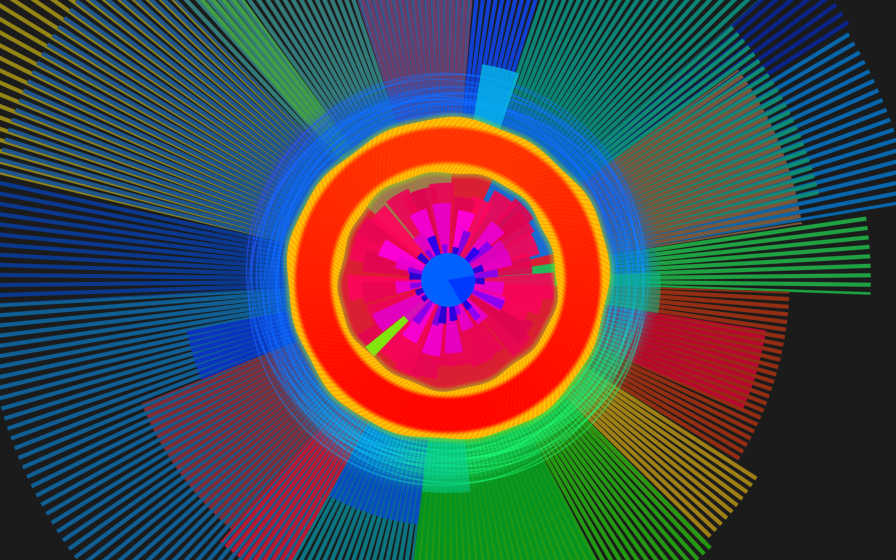
This background is drawn by a Shadertoy shader. Its source:

```glsl
// Radial burst: striped colour fans around a lattice halo, a hot ring and a petalled core.

const float RAY_COUNT = 280.;
const float RAY_HALF_WIDTH = .0037;

float hash(float n) {
  return fract(sin(n * 12.9898) * 43758.5);
}

float below(float value, float limit, float soft) {
  return 1. - smoothstep(limit - soft, limit + soft, value);
}

// Pie slice mask; q = (radius, degrees, edge softness), span in degrees.
float wedge(vec3 q, vec2 span, float reach) {
  float middle = .5 * (span.x + span.y);
  float turn = abs(mod(q.y - middle + 180., 360.) - 180.);
  float side = radians(turn - .5 * (span.y - span.x)) * q.x;
  return below(side, 0., q.z) * below(q.x, reach, q.z);
}

// Thin rays of constant width inside a pie slice.
void fan(inout vec3 col, vec3 q, vec2 span, float reach, float phase, vec3 tint) {
  float cell = abs(fract(q.y / 360. * RAY_COUNT + phase) - .5);
  float ray = below(cell * 6.28318 * q.x / RAY_COUNT, RAY_HALF_WIDTH, q.z);
  col = mix(col, tint, ray * wedge(q, span, reach));
}

// Scattered solid slices of varied length.
void petals(inout vec3 col, vec3 q, int count, vec2 reach, float width, vec3 tint, float seed) {
  for (int i = 0; i < count; i++) {
    float k = float(i) + seed;
    float start = 360. * (float(i) + .8 * hash(k)) / float(count);
    float size = mix(reach.x, reach.y, hash(k + 31.));
    vec3 shade = tint * mix(.86, 1., hash(k + 57.));
    col = mix(col, shade, .92 * wedge(q, vec2(start, start + width), size));
  }
}

void outerFans(inout vec3 col, vec3 q) {
  // Left and upper left
  fan(col, q, vec2(167, 183), .84, 0., vec3(.04, .22, .56));
  fan(col, q, vec2(183, 242), .83, 0., vec3(.06, .37, .58));
  fan(col, q, vec2(134, 167), 1., 0., vec3(.58, .52, .08));
  fan(col, q, vec2(134, 167), .83, .2, vec3(.12, .34, .55));
  // Top
  fan(col, q, vec2(108, 134), 1., 0., vec3(.2, .48, .48));
  fan(col, q, vec2(126, 132), 1., .4, vec3(.25, .62, .28));
  fan(col, q, vec2(85, 108), 1., 0., vec3(.18, .36, .58));
  fan(col, q, vec2(85, 108), .9, .35, vec3(.42, .24, .42));
  fan(col, q, vec2(72, 85), 1., 0., vec3(.06, .25, .82));
  fan(col, q, vec2(42, 72), 1., 0., vec3(.04, .52, .46));
  // Right
  fan(col, q, vec2(9.5, 32), .84, 0., vec3(.03, .4, .68));
  fan(col, q, vec2(32, 42), .85, 0., vec3(.04, .14, .55));
  fan(col, q, vec2(13, 42), .68, .15, vec3(.05, .55, .45));
  fan(col, q, vec2(9, 36), .64, .5, vec3(.46, .34, .24));
  fan(col, q, vec2(-2, 9), .755, 0., vec3(.12, .64, .26));
  fan(col, q, vec2(-32, -2), .61, 0., vec3(.58, .18, .07));
  fan(col, q, vec2(-24, -9), .575, .5, vec3(.72, .03, .18));
  // Bottom
  fan(col, q, vec2(-47, -32), .655, 0., vec3(.62, .5, .08));
  fan(col, q, vec2(-97, -45), .67, 0., vec3(.14, .6, .07));
  fan(col, q, vec2(-97, -62), .67, .5, vec3(.02, .58, .12));
  fan(col, q, vec2(-120, -97), .8, 0., vec3(.04, .46, .5));
  fan(col, q, vec2(-120, -97), .44, .5, vec3(.03, .3, .75));
  fan(col, q, vec2(-131, -119), .62, .4, vec3(.72, .1, .2));
  fan(col, q, vec2(-158, -131), .59, .45, vec3(.49, .18, .22));
  fan(col, q, vec2(-169, -158), .475, .5, vec3(.04, .2, .75));
}

// Woven glow made of crossed waves and offset circles.
void halo(inout vec3 col, vec2 p, vec3 q) {
  float a = radians(q.y);
  vec3 tint = mix(vec3(.05, .38, .92), vec3(.03, .7, .85), smoothstep(-.1, .9, cos(a + 1.2)));
  tint = mix(tint, vec3(.1, .86, .4), smoothstep(.55, 1., cos(a + 1.05)));
  float violet = smoothstep(.75, 1., cos(a - 2.7)) * smoothstep(.33, .38, q.x);
  tint = mix(tint, vec3(.3, .12, .88), .6 * violet);
  float weave = .72 + .28 * sin(140. * a + 330. * q.x) * sin(140. * a - 330. * q.x);
  col = mix(col, tint, weave * below(q.x, .35 + .012 * sin(3. * a + 1.), .03));
  for (float k = 0.; k < 12.; k++) {
    vec2 shift = .025 * vec2(cos(k * 2.4), sin(k * 2.4));
    float arc = abs(length(p - shift) - .315 - .035 * hash(k + 4.));
    col = mix(col, tint * 1.15, .5 * below(arc, .0012, q.z));
  }
  col = mix(col, vec3(.02, .72, .92), .8 * wedge(q, vec2(71, 81), .39));
  col = mix(col, vec3(.02, .82, .6), .5 * wedge(q, vec2(-97, -84), .38));
  col = mix(col, vec3(.05, .75, .5), .5 * wedge(q, vec2(-9, 2), .38));
}

void core(inout vec3 col, vec3 q) {
  col = mix(col, vec3(.86, .12, .2), below(q.x, .215, q.z));
  col = mix(col, vec3(.62, .48, .3), wedge(q, vec2(88, 138), .215));
  col = mix(col, vec3(.1, .42, .82), wedge(q, vec2(14, 66), .215));
  col = mix(col, vec3(.15, .72, .35), wedge(q, vec2(-3, 9), .215));
  petals(col, q, 32, vec2(.15, .192), 15., vec3(1, .02, .36), 3.);
  col = mix(col, vec3(.5, .9, .05), wedge(q, vec2(219, 226), .19));
  petals(col, q, 19, vec2(.09, .152), 14., vec3(1, 0, .88), 11.);
  petals(col, q, 12, vec2(.06, .11), 9., vec3(.55, 0, 1), 23.);
  petals(col, q, 12, vec2(.055, .085), 11., vec3(.12, 0, .95), 41.);
  col = mix(col, vec3(0, .38, 1), below(q.x, .048, q.z));
  col = mix(col, vec3(0, .22, 1), wedge(q, vec2(-60, 10), .048));
}

void hotRing(inout vec3 col, vec3 q) {
  float a = radians(q.y);
  float rim = .046 + .003 * sin(5. * a) + .002 * sin(13. * a + 1.);
  float offset = abs(q.x - .241);
  float threads = .5 + .5 * sin(180. * a + 500. * q.x);
  vec3 red = vec3(1, .1 + .09 * sin(a) + .03 * threads, 0);
  vec3 gold = vec3(1, .66 + .12 * threads, .02);
  col = mix(col, vec3(.6, .85, .1), .5 * below(offset, rim + .006, .006));
  col = mix(col, mix(gold, red, below(offset, .032, .006)), below(offset, rim, q.z));
}

void mainImage(out vec4 fragColor, in vec2 fragCoord) {
  vec2 p = (fragCoord - .5 * iResolution.xy) / iResolution.y;
  vec3 polar = vec3(length(p), degrees(atan(p.y, p.x)), .8 / iResolution.y);
  vec3 col = vec3(.105);
  outerFans(col, polar);
  halo(col, p, polar);
  core(col, polar);
  hotRing(col, polar);
  fragColor = vec4(col, 1);
}
```
